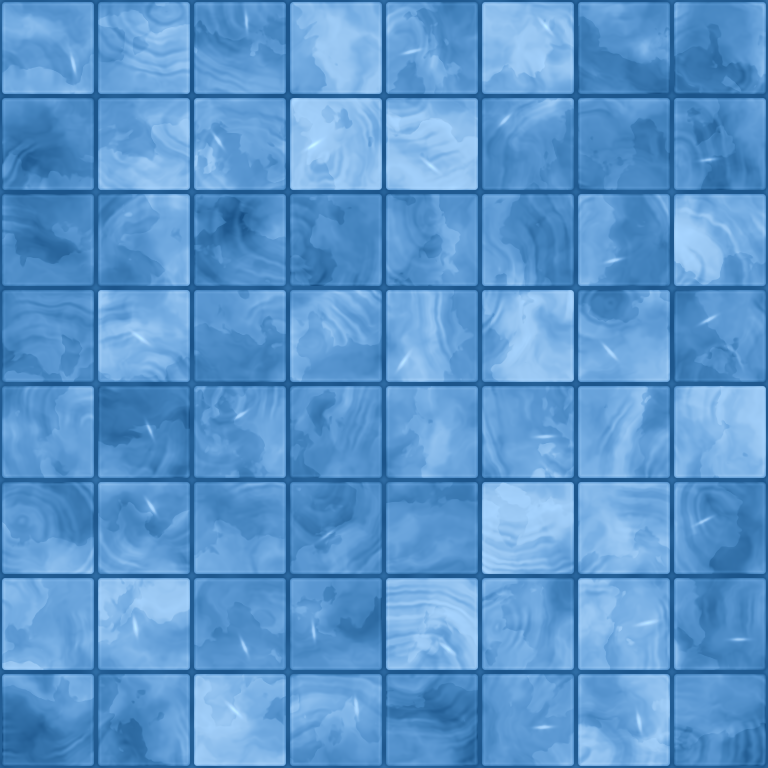
A Shadertoy shader for this texture:

```glsl
// An 8 by 8 wall of square blue glass tiles between thin dark grout lines.
// Each tile has its own shade, quarter turn and marbling: warped noise clouds,
// a ragged darker bank, curved streaks and, on some tiles, a bright glint.

#define TILES 8.0          // repeats across and down
#define GROUT 0.021        // half width of the grout, in tiles
#define CORNER 0.035       // corner radius, in tiles
#define SHADE_LOW 0.36     // darkest tile shade
#define SHADE_HIGH 0.88    // lightest tile shade
#define CLOUD 0.85         // strength of the soft clouds
#define BANK 0.15          // darkening of the ragged bank
#define STREAK 0.30        // strength of the curved streaks
#define GLINT_SHARE 0.35   // share of tiles with a glint

const vec3 RAMP[6] = vec3[6](
    vec3(0.09, 0.31, 0.52), vec3(0.18, 0.42, 0.64), vec3(0.26, 0.51, 0.74),
    vec3(0.35, 0.59, 0.82), vec3(0.46, 0.68, 0.89), vec3(0.60, 0.78, 0.95));

vec3 glassColor(float tone) {
    float x = clamp(tone, 0.0, 1.0) * 5.0;
    int i = min(int(x), 4);
    return mix(RAMP[i], RAMP[i + 1], x - float(i));
}

float hash(vec2 p) {
    vec3 q = fract(p.xyx * 0.1031);
    q += dot(q, q.yzx + 33.33);
    return fract((q.x + q.y) * q.z);
}

vec2 hash2(vec2 p) {
    return vec2(hash(p + 17.3), hash(p + 71.9));
}

float noise(vec2 p) {
    vec2 i = floor(p), f = fract(p);
    f = f * f * (3.0 - 2.0 * f);
    return mix(mix(hash(i), hash(i + vec2(1, 0)), f.x),
               mix(hash(i + vec2(0, 1)), hash(i + vec2(1, 1)), f.x), f.y);
}

float fbm(vec2 p) {
    float sum = 0.0, amp = 0.53;
    for (int i = 0; i < 4; i++) {
        sum += amp * noise(p);
        p = mat2(1.6, 1.2, -1.2, 1.6) * p + 5.7;
        amp *= 0.5;
    }
    return sum;
}

vec2 rotate(vec2 p, float a) {
    float c = cos(a), s = sin(a);
    return vec2(c * p.x - s * p.y, s * p.x + c * p.y);
}

// Tone of the marbled glass at p, measured from the tile centre
float marble(vec2 p, vec2 id) {
    vec2 seed = hash2(id);
    p = rotate(p, floor(hash(id + 5.1) * 4.0) * 1.5707963);
    vec2 q = p + 60.0 * seed;
    vec2 warp = vec2(fbm(q * 2.0), fbm(q * 2.0 + 31.7)) - 0.5;

    float cloud = fbm(q * vec2(1.5, 2.3) + 1.6 * warp) - 0.5;

    // Ragged bank on one side of the tile
    float shore = fbm(q * 3.5 + warp) - 0.5 - 0.7 * p.y + 0.4 * (seed.x - 0.5);
    float bank = smoothstep(-0.02, 0.04, shore) * (0.65 + 0.7 * noise(q * 3.0 + 9.0));

    // Curved streaks around a random centre, fading in and out
    vec2 arm = p - 1.3 * (seed.yx - 0.5) + 0.22 * warp;
    float radius = length(arm * vec2(1.0, 1.35));
    float rings = noise(vec2(radius * 20.0, seed.y * 40.0) + warp * 1.5) - 0.5;
    float fade = smoothstep(0.42, 0.72, noise(q * 2.2 + 13.0));

    // Slim glint with a small halo
    vec2 g = rotate(p - 0.6 * (hash2(id + 40.0) - 0.5), 0.6 + seed.x);
    float spark = exp(-dot(g * vec2(11.0, 55.0), g * vec2(11.0, 55.0)))
                + 0.3 * exp(-dot(g, g) * 260.0) * noise(q * 22.0);
    spark *= step(hash(id + 8.7), GLINT_SHARE);

    float shade = mix(SHADE_LOW, SHADE_HIGH, hash(id + 2.4));
    return shade + CLOUD * cloud + BANK * (0.5 - bank)
         + STREAK * rings * fade + 0.55 * spark;
}

void mainImage(out vec4 fragColor, in vec2 fragCoord) {
    vec2 grid = fragCoord / iResolution.xy * TILES;
    vec2 id = floor(grid);
    vec2 p = fract(grid) - 0.5;
    float pixel = TILES / iResolution.y;

    // Signed distance to the rounded tile, negative inside
    vec2 box = abs(p) - (0.5 - GROUT - CORNER);
    float dist = length(max(box, 0.0)) + min(max(box.x, box.y), 0.0) - CORNER;

    // Glass with a faint pale rim and a soft shadow near the grout
    float tone = marble(p, id);
    tone += 0.07 * exp(-pow((dist + 0.025) / 0.012, 2.0));
    tone -= 0.16 * exp(-pow(dist / 0.014, 2.0));
    vec3 glass = glassColor(tone);
    glass += 0.25 * clamp(tone - 1.0, 0.0, 1.0);

    // Grout, slightly uneven and paler where lines cross
    float crossing = smoothstep(0.93, 0.99, abs(p.x) + abs(p.y));
    vec3 grout = glassColor(0.03 + 0.10 * noise(grid * 5.0) + 0.10 * crossing);

    float cover = smoothstep(-0.6 * pixel, 0.6 * pixel, dist);
    fragColor = vec4(mix(glass, grout, cover), 1.0);
}
```
